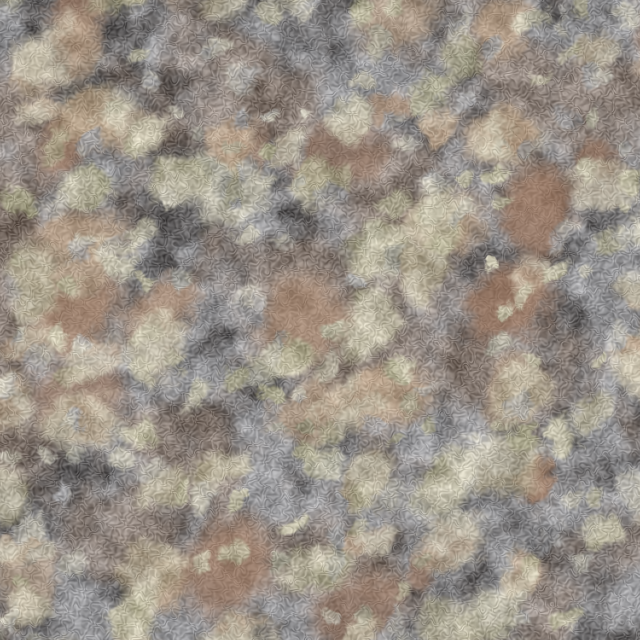
Reproduce this texture procedurally as a WebGL 1 fragment shader.

```glsl
precision highp float;
// Weathered granite: cream, tan and rose mineral grains in a blue-grey matrix.
// Jittered cells lay ragged elliptical grains over a mottled ground; layered
// noise bends their outlines and warped sines add the fine crystalline flecks.

uniform vec2 u_resolution;

// Palette
const vec3 CHARCOAL  = vec3(0.38, 0.37, 0.37);
const vec3 BLUE_GREY = vec3(0.60, 0.60, 0.61);
const vec3 UMBER     = vec3(0.55, 0.48, 0.43);
const vec3 ROSE      = vec3(0.61, 0.48, 0.40);
const vec3 TAN       = vec3(0.70, 0.61, 0.52);
const vec3 OLIVE     = vec3(0.66, 0.65, 0.54);
const vec3 CREAM     = vec3(0.82, 0.80, 0.72);

// Grain layers, in cells across the canvas, and the share of cells filled
const float ROSE_CELLS   = 7.0;
const float CREAM_CELLS  = 9.0;
const float CHIP_CELLS   = 20.0;
const float ROSE_SHARE   = 0.55;
const float CREAM_SHARE  = 0.68;
const float CHIP_SHARE   = 0.42;

// Surface detail
const float COARSE_WARP  = 0.045;
const float FINE_WARP    = 0.022;
const float GRAIN_TILT   = 0.75;
const float MOTTLE       = 0.34;
const float FLECK        = 0.085;
const float FLECK_SCALE  = 620.0;

vec4 hash4(vec2 cell) {
  vec4 q = fract(cell.xyxy * vec4(0.1031, 0.1030, 0.0973, 0.1099));
  q += dot(q, q.wzxy + 33.33);
  return fract((q.xxyz + q.yzzw) * q.zywx);
}

float valueNoise(vec2 p) {
  vec2 cell = floor(p);
  vec2 f = fract(p);
  f = f * f * (3.0 - 2.0 * f);
  float low  = mix(hash4(cell).x, hash4(cell + vec2(1.0, 0.0)).x, f.x);
  float high = mix(hash4(cell + vec2(0.0, 1.0)).x, hash4(cell + 1.0).x, f.x);
  return mix(low, high, f.y);
}

mat2 rotation(float angle) {
  float c = cos(angle), s = sin(angle);
  return mat2(c, s, -s, c);
}

float layeredNoise(vec2 p) {
  float sum = 0.0, weight = 0.533;
  mat2 turn = 2.0 * rotation(0.6);
  for (int i = 0; i < 4; i++) {
    sum += weight * valueNoise(p + 40.0);
    p = turn * p + 17.3;
    weight *= 0.5;
  }
  return sum;
}

vec2 noiseOffset(vec2 p) {
  return vec2(layeredNoise(p), layeredNoise(p + 71.7)) - 0.5;
}

// Squiggly flecks: crossed sines whose phase is bent by noise
float flecks(vec2 p) {
  vec2 bend = 9.0 * vec2(valueNoise(p * 110.0 + 60.0), valueNoise(p * 110.0 + 190.0));
  vec2 q = rotation(0.5) * p * FLECK_SCALE + bend;
  return 0.6 * sin(q.x + 1.5 * sin(q.y * 0.7)) + 0.4 * sin(q.y * 1.3 - q.x * 0.5);
}

// Lays one layer of grains; rgb is colour, a is surface roughness
vec4 layGrains(vec4 ground, vec2 p, float cells, float share, float softness,
               vec4 tintA, vec4 tintB, float bloom) {
  vec2 q = p * cells + cells * 3.7;
  vec2 home = floor(q);
  for (int j = -1; j <= 1; j++) {
    for (int i = -1; i <= 1; i++) {
      vec2 cell = home + vec2(float(i), float(j));
      vec4 rnd = hash4(cell + cells);
      vec4 look = hash4(cell + cells + 53.0);
      vec2 d = q - cell - 0.2 - 0.6 * rnd.xy;
      d = rotation(-GRAIN_TILT - 1.6 * (look.x - 0.5)) * d;
      d *= vec2(0.88, 1.0 + 0.45 * look.y);
      float radius = mix(0.28, 0.60, rnd.z);
      float cover = 1.0 - smoothstep(radius * (1.0 - softness), radius * 1.1, length(d));
      cover *= step(rnd.w, share) * mix(0.65, 0.95, look.z);
      vec4 grain = mix(tintA, tintB, smoothstep(0.25, 0.75, look.w));
      grain.rgb = mix(grain.rgb, CREAM, bloom);
      ground = mix(ground, grain, cover);
    }
  }
  return ground;
}

void main() {
  vec2 uv = gl_FragCoord.xy / u_resolution;
  vec2 p = uv + COARSE_WARP * noiseOffset(uv * 18.0) + FINE_WARP * noiseOffset(uv * 65.0);

  // Matrix: blue-grey, clouded with charcoal and umber
  float shade = smoothstep(0.22, 0.66, layeredNoise(p * 15.0));
  float warmth = smoothstep(0.42, 0.68, layeredNoise(uv * 7.0 + 9.0));
  vec3 ground = mix(mix(CHARCOAL, BLUE_GREY, shade), UMBER, 0.65 * warmth);
  vec4 stone = vec4(ground, 1.0);

  // Grains: smooth rose below, blooming cream above, small chips on top
  float mottle = layeredNoise(uv * 42.0 + 5.0) - 0.5;
  float bloom = smoothstep(0.30, 0.68, layeredNoise(p * 22.0 + 30.0));
  stone = layGrains(stone, p, ROSE_CELLS, ROSE_SHARE, 0.55,
                    vec4(ROSE, 0.35), vec4(TAN, 0.6), 0.0);
  stone = layGrains(stone, p, CREAM_CELLS, CREAM_SHARE, 0.45,
                    vec4(TAN, 0.7), vec4(OLIVE, 0.9), 0.85 * bloom);
  stone = layGrains(stone, p, CHIP_CELLS, CHIP_SHARE, 0.5,
                    vec4(BLUE_GREY, 1.0), vec4(OLIVE, 0.9), 0.75 * bloom);

  // Fine crystalline surface
  float relief = MOTTLE * mottle + FLECK * flecks(uv);
  vec3 color = stone.rgb + relief * stone.a;
  gl_FragColor = vec4(clamp(color, 0.0, 1.0), 1.0);
}
```
